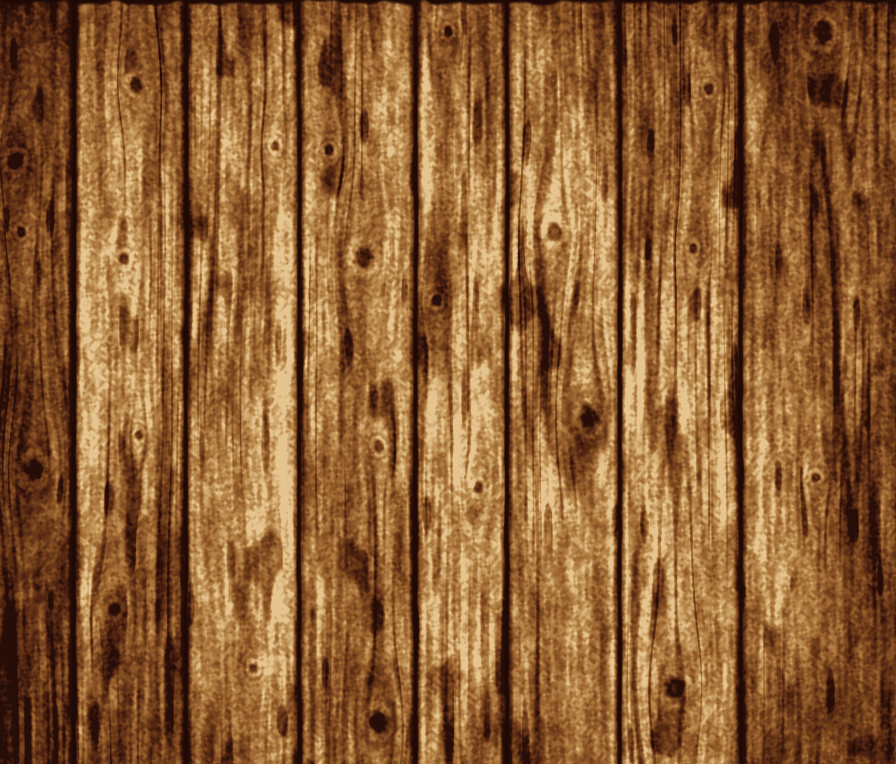
Write a Shadertoy shader that draws this texture.

```glsl
// Weathered wall of eight upright wooden planks with dark seams, knots and cracks.
// Stretched noise makes the grain, knots bend it sideways, and the summed tone
// (grain, stains, light falloff) is looked up in a brown colour ramp.

const int PLANKS = 8;
const float SEAMS[9] = float[9](-0.04, 0.084, 0.209, 0.335, 0.465, 0.567, 0.693, 0.828, 1.04);
const float SHADES[8] = float[8](-0.08, 0.02, 0.05, 0.02, 0.05, -0.04, 0.05, -0.07);
const vec3 RAMP[6] = vec3[6](
    vec3(0.15, 0.05, 0.03), vec3(0.30, 0.13, 0.06), vec3(0.44, 0.24, 0.10),
    vec3(0.59, 0.37, 0.17), vec3(0.73, 0.54, 0.30), vec3(0.90, 0.77, 0.56));
const vec3 SEAM_COLOR = vec3(0.12, 0.035, 0.02);

float hash(vec2 p) {
    vec3 q = fract(p.xyx * 0.1031);
    q += dot(q, q.yzx + 33.33);
    return fract((q.x + q.y) * q.z);
}

float noise(vec2 p) {
    vec2 i = floor(p), f = fract(p);
    f = f * f * (3.0 - 2.0 * f);
    return mix(mix(hash(i), hash(i + vec2(1, 0)), f.x),
               mix(hash(i + vec2(0, 1)), hash(i + vec2(1, 1)), f.x), f.y);
}

float fbm(vec2 p) {
    float sum = 0.0, amp = 0.5;
    for (int i = 0; i < 4; i++) {
        sum += amp * noise(p);
        p = p * 2.03 + 19.7;
        amp *= 0.5;
    }
    return sum / 0.9375;
}

vec3 woodRamp(float tone) {
    float t = clamp(tone, 0.0, 1.0) * 5.0;
    int i = min(int(t), 4);
    return mix(RAMP[i], RAMP[i + 1], t - float(i));
}

// Knots of one plank: x = sideways grain bend, y = ring shading, z = dark core
vec3 knots(vec2 p, float width, float id) {
    vec3 sum = vec3(0.0);
    for (int i = 0; i < 4; i++) {
        vec2 key = vec2(id * 7.0 + 3.0, float(i) * 11.0 + 5.0);
        float size = hash(key + 40.0);
        float radius = mix(0.0055, 0.014, size * size * size);
        vec2 center = vec2(width * mix(0.2, 0.8, hash(key)),
                           (float(i) + mix(0.15, 0.85, hash(key + 20.0))) / 4.0);
        float present = step(0.28, hash(key + 60.0));
        vec2 d = p - center;
        float e = length(d * vec2(1.0, 0.8)) / radius;
        float reach = length(d * vec2(1.0, 0.4)) / (3.0 * radius);
        float wobble = noise(d * 150.0 + key);
        sum.x -= present * d.x * 0.85 * exp(-reach * reach);
        sum.y += present * sin(e * 4.5 + wobble * 2.0) * exp(-e * e * 0.2);
        sum.z += present * (1.0 - smoothstep(0.3, 1.15, e + (wobble - 0.5) * 0.5));
    }
    return sum;
}

// Thin broken dark lines along the grain; scale.x sets their spacing
float cracks(vec2 p, vec2 scale, float thickness, vec2 seed) {
    float line = abs(noise(p * scale + seed) - 0.5);
    float patches = smoothstep(0.42, 0.68, noise(p * vec2(16.0, 3.2) + seed + 31.0));
    return (1.0 - smoothstep(0.15 * thickness, thickness, line)) * patches;
}

void mainImage(out vec4 fragColor, in vec2 fragCoord) {
    vec2 uv = fragCoord / iResolution.xy;
    float aspect = iResolution.x / iResolution.y;
    vec2 wall = vec2(uv.x * aspect, uv.y);

    // Find the plank, with slightly uneven seams
    float x = uv.x + 0.003 * (noise(vec2(uv.y * 4.0, 2.0)) - 0.5);
    int plank = 0;
    for (int i = 1; i < PLANKS; i++) if (x > SEAMS[i]) plank = i;
    float id = float(plank);
    float fromLeft = (x - SEAMS[plank]) * aspect;
    float fromRight = (SEAMS[plank + 1] - x) * aspect;
    vec2 seed = vec2(id * 17.3 + 4.0, id * 5.1 + 9.0);

    // Grain coordinates, bent by knots and a slow wave
    vec2 p = vec2(fromLeft, uv.y);
    vec3 knot = knots(p, fromLeft + fromRight, id);
    vec2 g = p + vec2(knot.x + 0.010 * (noise(p * vec2(7.0, 4.0) + seed) - 0.5), 0.0);

    // Tone from grain, stains, speckle and plank shade
    float streaks = fbm(g * vec2(75.0, 4.0) + seed) - 0.5;
    float fibres = noise(g * vec2(200.0, 22.0) + seed) - 0.5;
    float stains = fbm(p * vec2(11.0, 3.0) + seed * 3.0) - 0.5;
    float scuffs = fbm(wall * vec2(70.0, 45.0) + 7.0) - 0.5;
    float speckle = noise(mat2(0.8, 0.6, -0.6, 0.8) * wall * 260.0) - 0.5;
    float tone = 0.86 + SHADES[plank];
    tone += 0.50 * streaks + 0.32 * fibres + 0.62 * stains + 0.30 * scuffs + 0.30 * speckle;
    tone -= 0.36 * cracks(g, vec2(48.0, 2.2), 0.12, seed);
    tone -= 0.24 * cracks(g, vec2(105.0, 4.5), 0.24, seed + 13.0);
    tone -= 0.40 * smoothstep(0.74, 0.88, noise(g * vec2(60.0, 14.0) + seed + 50.0));
    tone += 0.16 * knot.y - 0.60 * knot.z;

    // Pale worn edges, then shadow next to the seams
    tone += 0.17 * exp(-fromLeft / 0.022) + 0.05 * exp(-fromRight / 0.015);
    float seam = min(fromLeft, fromRight) + 0.0012 * (noise(vec2(uv.y * 45.0, id)) - 0.5);
    tone -= 0.50 * (1.0 - smoothstep(0.003, 0.010, seam));

    // Light falloff and soot along the top
    vec2 c = (uv - vec2(0.5, 0.47)) * vec2(1.0, 0.9);
    tone -= 1.05 * dot(c, c);
    float top = 1.0 - uv.y;
    tone -= exp(-top / 0.09) * (0.06 + 0.5 * max(streaks + stains, 0.0));

    vec3 color = woodRamp(tone);
    color = mix(SEAM_COLOR, color, smoothstep(0.0012, 0.0046, seam));
    float ragged = 0.007 * noise(vec2(uv.x * 70.0, id));
    color = mix(SEAM_COLOR, color, smoothstep(ragged - 0.003, ragged + 0.003, top));
    fragColor = vec4(color, 1.0);
}
```
